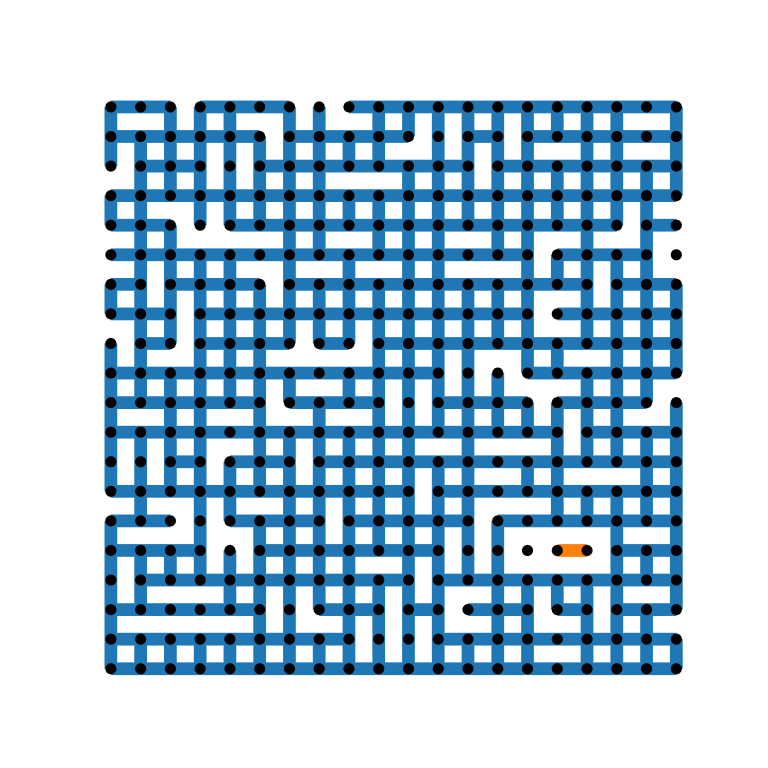
Reproduce this pattern procedurally as a three.js fragment shader.

```glsl
// A 20 by 20 lattice of black dots joined by random thick blue links, with one orange link, on white.
varying vec2 vUv;

const vec2 PITCH = vec2(0.03875, 0.0385); // spacing of the dots
const vec2 ACCENT = vec2(15.5, 4.0);      // middle of the orange link, in lattice steps

float hash(vec2 p) {
  vec3 q = fract(p.xyx * vec3(0.1031, 0.1030, 0.0973));
  q += dot(q, q.yzx + 33.33);
  return fract((q.x + q.y) * q.z);
}

// Coverage of a butt-ended bar running one lattice step along dir
float bar(vec2 p, vec2 middle, vec2 dir, vec2 aa) {
  vec2 extent = mix(vec2(0.0083), 0.5 * PITCH, dir);
  vec2 cover = clamp((extent - abs((p - middle) * PITCH)) / aa + 0.5, 0.0, 1.0);
  return cover.x * cover.y;
}

// The two ends of the orange link have no other links
bool isAccentEnd(vec2 node) {
  return all(lessThan(abs(node - ACCENT), vec2(0.6, 0.1)));
}

bool isLinked(vec2 node, vec2 dir) {
  vec2 end = node + dir;
  bool inside = min(node.x, node.y) > -0.5 && max(end.x, end.y) < 19.5;
  return inside && !isAccentEnd(node) && !isAccentEnd(end)
    && hash(node * 2.0 + dir + 7.0) < 0.81;
}

void main() {
  vec2 aa = max(fwidth(vUv), vec2(1e-5));
  vec2 p = (vUv - vec2(0.125, 0.11)) / PITCH - 0.5;
  vec2 nearest = floor(p + 0.5);

  // Links: sum along each direction so that joints stay solid
  float links = 0.0;
  for (int axis = 0; axis < 2; axis++) {
    vec2 dir = axis == 0 ? vec2(1.0, 0.0) : vec2(0.0, 1.0);
    float run = 0.0;
    for (int k = -1; k <= 1; k++) {
      vec2 node = mix(nearest, floor(p), dir) + dir * float(k);
      if (isLinked(node, dir)) run += bar(p, node + 0.5 * dir, dir, aa);
    }
    links = max(links, min(run, 1.0));
  }
  vec3 color = mix(vec3(1.0), vec3(0.12, 0.47, 0.71), links);
  color = mix(color, vec3(1.0, 0.5, 0.05), bar(p, ACCENT, vec2(1.0, 0.0), aa));

  // Dots
  vec2 center = clamp(nearest, 0.0, 19.0);
  float dist = length((p - center) * PITCH);
  float dots = clamp((0.0072 - dist) / max(aa.x, aa.y) + 0.5, 0.0, 1.0);
  color = mix(color, vec3(0.0), dots);

  gl_FragColor = vec4(color, 1.0);
}
```
